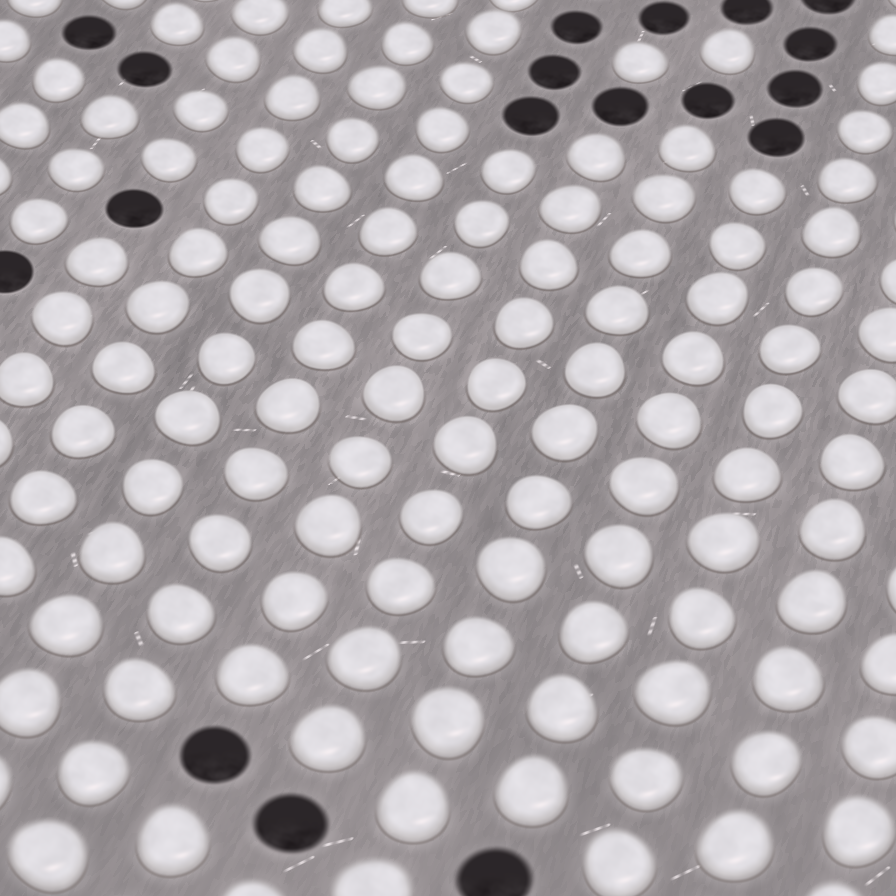
Write a Shadertoy shader that draws this texture.

```glsl
// Brushed metal plate in perspective, its round holes filled with glossy white beads, a few left empty.

const vec3 METAL_DARK  = vec3(0.52, 0.50, 0.51);
const vec3 METAL_LIGHT = vec3(0.65, 0.62, 0.63);
const vec3 BEAD_WHITE  = vec3(0.88, 0.87, 0.89);
const vec3 BEAD_SHADE  = vec3(0.75, 0.73, 0.73);
const vec3 HOLE_DARK   = vec3(0.17, 0.15, 0.16);
const vec3 GLINT       = vec3(0.97, 0.94, 0.95);

// Projects plate cells onto the canvas: columns are row step, column step, centre.
const mat3 PLATE_TO_CANVAS = mat3( 0.1208,  0.0165,  0.00446,
                                  -0.0487, -0.0889, -0.02776,
                                   0.4844,  0.4271,  1.0);

vec2 hash2(vec2 p) {
    return fract(sin(vec2(dot(p, vec2(127.1, 311.7)), dot(p, vec2(269.5, 183.3)))) * 43758.5);
}

vec2 project(mat3 m, vec2 p) {
    vec3 h = m * vec3(p, 1.0);
    return h.xy / h.z;
}

// Cellular noise: offset to the nearest feature point, and its random id.
vec3 cellular(vec2 p) {
    vec2 base = floor(p);
    vec3 nearest = vec3(9.0, 9.0, 0.0);
    for (int y = -1; y <= 1; y++)
    for (int x = -1; x <= 1; x++) {
        vec2 cell = base + vec2(x, y);
        vec2 offset = p - cell - hash2(cell);
        if (dot(offset, offset) < dot(nearest.xy, nearest.xy))
            nearest = vec3(offset, hash2(cell + 31.0).x);
    }
    return nearest;
}

// Layered sines, each octave turned and bent by the last; roughly -1 to 1.
float waves(vec2 p) {
    float sum = 0.0, weight = 0.5;
    for (int k = 0; k < 4; k++) {
        sum += weight * sin(p.x + 1.3 * sin(p.y + sum));
        p = mat2(1.5, 0.7, -0.7, 1.5) * p + 1.7;
        weight *= 0.6;
    }
    return sum;
}

// True on a diagonal pair of cells that begins at start.
bool onPair(vec2 cell, vec2 start, vec2 diagonal) {
    return cell == start || cell == start + diagonal;
}

// Empty holes: a rectangular ring with two tails, then stray diagonal pairs.
bool isEmpty(vec2 cell) {
    vec2 fromRing = abs(cell - vec2(0.5, -8.0));
    bool ring = fromRing.x < 2.0 && fromRing.y < 1.5 && (fromRing.x > 1.0 || fromRing.y > 0.5);
    bool tails = cell == vec2(2.0, -6.0) || cell == vec2(-1.0, -10.0);
    return ring || tails
        || onPair(cell, vec2(-7.0, -10.0), vec2(1.0))
        || onPair(cell, vec2(-5.0, -6.0), vec2(-1.0, 1.0))
        || onPair(cell, vec2(-1.0, 3.0), vec2(1.0))
        || onPair(cell, vec2(2.0, 5.0), vec2(1.0));
}

// Brushed grain along the columns, with sparse bright scratches.
vec3 metal(vec2 plate, float sharpness) {
    float broad = waves(plate * vec2(1.3, 0.5) + 2.0);
    float streak = waves(plate * vec2(17.0, 1.6));
    float grain = cellular(plate * vec2(26.0, 7.0)).z - 0.5;
    float tone = 0.42 + 0.2 * broad + sharpness * (0.2 * streak + 0.45 * grain);
    vec3 color = mix(METAL_DARK, METAL_LIGHT, tone);

    vec3 fleck = cellular(plate * 1.6 + 5.0);
    float turn = 0.5 + 40.0 * fleck.z;
    vec2 along = vec2(cos(turn), sin(turn));
    float span = dot(fleck.xy, along);
    float dist = length(fleck.xy - along * clamp(span, -0.17, 0.17));
    float scratch = smoothstep(0.045, 0.01, dist) * step(0.86, fleck.z);
    return mix(color, GLINT, scratch * (0.45 + 0.3 * sin(span * 40.0)));
}

// Bead colour at q, in units of its radius; d is the wobbled distance.
vec3 bead(vec2 q, float d, vec2 seed) {
    float lumps = waves(q * 3.5 + seed * 40.0);
    vec3 color = mix(BEAD_WHITE, BEAD_SHADE, smoothstep(0.65, 1.05, d - 0.1 * q.y) * 0.75);
    color += 0.022 * lumps;
    vec2 shine = q - vec2(0.3 * seed.x, -0.5 + 0.15 * seed.y);
    shine.y -= 0.4 * shine.x * shine.x + 0.25 * shine.x;
    float gloss = exp(-dot(shine * vec2(4.0, 10.0), shine * vec2(4.0, 10.0)));
    return mix(color, GLINT, 0.85 * gloss);
}

void mainImage(out vec4 fragColor, in vec2 fragCoord) {
    vec2 uv = fragCoord / iResolution.xy;
    vec2 plate = project(inverse(PLATE_TO_CANVAS), uv);
    float defocus = abs(uv.y - 0.57);
    vec3 color = metal(plate, 1.0 - 1.1 * defocus);

    for (int y = -1; y <= 1; y++)
    for (int x = -1; x <= 1; x++) {
        vec2 cell = round(plate) + vec2(x, y);
        vec2 seed = hash2(cell);
        bool empty = isEmpty(cell);
        vec2 center = project(PLATE_TO_CANVAS, cell) + 0.006 * (seed - 0.5);
        float scale = 0.0352 / (PLATE_TO_CANVAS * vec3(cell, 1.0)).z;
        float flatness = mix(0.95, 0.78, center.y) - (empty ? 0.13 : 0.0);
        vec2 radius = scale * vec2(1.0, flatness) * (0.96 + 0.1 * seed.y);

        // Uneven outline
        vec2 q = (uv - center) / radius;
        float angle = atan(q.y, q.x);
        float wobble = 0.035 * sin(2.0 * angle + 6.3 * seed.x) + 0.025 * sin(3.0 * angle + 6.3 * seed.y);
        float d = length(q) / (1.0 + (empty ? 0.4 : 1.0) * wobble);
        float edge = 0.7 / (iResolution.y * radius.y) + 0.02 + 0.22 * defocus;

        // Light spilled on the metal, then the contact shadow below the rim
        float below = smoothstep(0.3, -0.7, q.y);
        color += 0.07 * smoothstep(1.5, 1.0, d) * (0.4 + 0.6 * below);
        float rim = smoothstep(0.09, 0.0, abs(d - 1.06)) * below;
        color = mix(color, empty ? METAL_LIGHT * 1.1 : vec3(0.43, 0.39, 0.38), 0.6 * rim);

        vec3 hole = HOLE_DARK + 0.05 * waves(q * 4.0 + seed * 9.0) * below;
        vec3 fill = empty ? hole : bead(q, d, seed);
        color = mix(color, fill, smoothstep(1.0 + edge, 1.0 - edge, d));
    }
    fragColor = vec4(clamp(color, 0.0, 1.0), 1.0);
}
```
